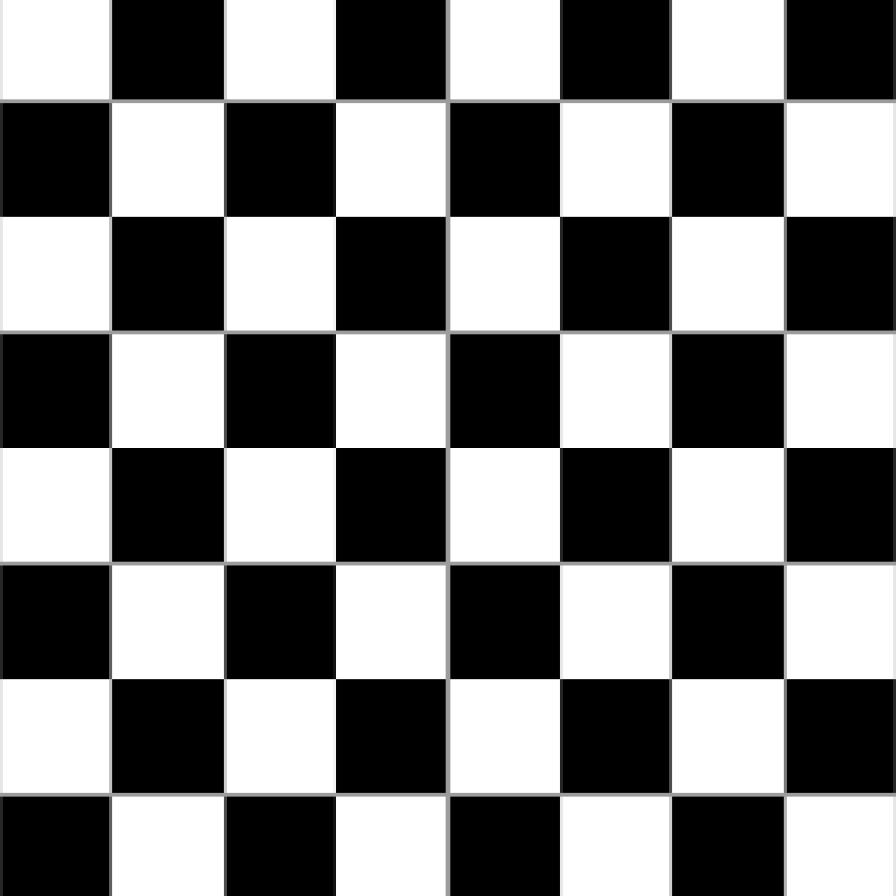
This pattern is drawn by a Shadertoy shader. Its source:

```glsl
const vec2 CELL = vec2(0.125, 0.129);   // size of one square
const vec2 CENTRE = vec2(0.5);          // grid corner in the middle
const vec2 MIDDLE = vec2(4.0);          // seam number of that corner
const vec3 DARK = vec3(0.0);
const vec3 LIGHT = vec3(1.0);
const vec3 SEAM = vec3(0.61);
const float ROW_SEAM_WIDTH = 0.0042;
const float MAIN_SEAM_WIDTH = 0.0052;   // central column seam
const float SIDE_SEAM_WIDTH = 0.0036;
const float SIDE_SEAM_SHIFT = 0.0015;   // offset into the adjoining square
// Opacity of the column seams, left to right
const float COLUMN_OPACITY[9] =
    float[9](0.25, 0.62, 0.5, 0.12, 1.0, 0.24, 0.5, 0.78, 0.25);

// Coverage of a band centred on zero
float band(float offset, float width, float pixel) {
    return clamp((0.5 * width - abs(offset)) / pixel + 0.5, 0.0, 1.0);
}

// Smoothed checkerboard: 0 on dark squares, 1 on light ones
float checker(vec2 offset, vec2 seam, float pixel) {
    vec2 side = clamp(2.0 * offset / pixel, -1.0, 1.0);
    side *= 1.0 - 2.0 * mod(seam, 2.0);
    return 0.5 - 0.5 * side.x * side.y;
}

// Translucent column seam, shifted alternately around the centre
float columnSeam(float offset, float seam, float pixel) {
    float fromMiddle = seam - MIDDLE.x;
    float side = sign(fromMiddle) * (2.0 * mod(seam, 2.0) - 1.0);
    float width = side == 0.0 ? MAIN_SEAM_WIDTH : SIDE_SEAM_WIDTH;
    float opacity = COLUMN_OPACITY[clamp(int(seam), 0, 8)];
    return opacity * band(offset - side * SIDE_SEAM_SHIFT, width, pixel);
}

void mainImage(out vec4 fragColor, in vec2 fragCoord) {
    vec2 uv = fragCoord / iResolution.xy;
    float pixel = 1.0 / min(iResolution.x, iResolution.y);

    // Nearest seam in each direction and signed distance to it
    vec2 grid = (uv - CENTRE) / CELL + MIDDLE;
    vec2 seam = floor(grid + 0.5);
    vec2 offset = (grid - seam) * CELL;

    vec3 colour = mix(DARK, LIGHT, checker(offset, seam, pixel));
    colour = mix(colour, SEAM, columnSeam(offset.x, seam.x, pixel));

    // Only every second row has a seam
    float rowSeam = mod(seam.y, 2.0) * band(offset.y, ROW_SEAM_WIDTH, pixel);
    colour = mix(colour, SEAM, rowSeam);

    fragColor = vec4(colour, 1.0);
}
```
